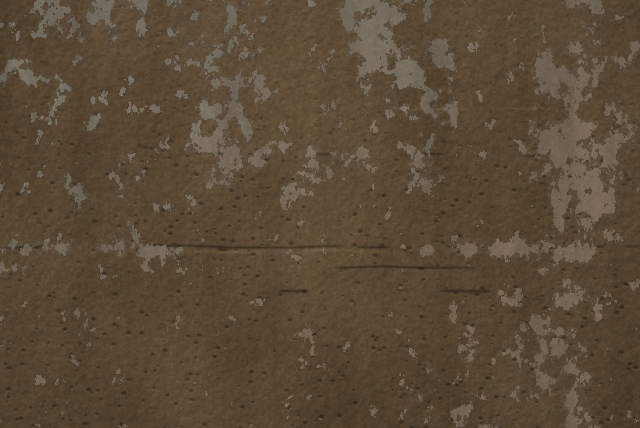
Give the GLSL for this texture, as a Shadertoy shader.

```glsl
const vec3 DARK_EARTH = vec3(0.300, 0.238, 0.160);
const vec3 LIGHT_EARTH = vec3(0.392, 0.320, 0.232);
const vec3 WORN_FILM = vec3(0.385, 0.335, 0.270);
const vec3 COOL_PAINT = vec3(0.475, 0.450, 0.405);
const vec3 WARM_PAINT = vec3(0.485, 0.420, 0.345);

float hash(vec2 p) {
    vec3 q = fract(vec3(p.xyx) * 0.1031);
    q += dot(q, q.yzx + 33.33);
    return fract((q.x + q.y) * q.z);
}

float noise(vec2 p) {
    vec2 i = floor(p), f = fract(p);
    f = f * f * (3.0 - 2.0 * f);
    float low = mix(hash(i), hash(i + vec2(1, 0)), f.x);
    float high = mix(hash(i + vec2(0, 1)), hash(i + vec2(1, 1)), f.x);
    return mix(low, high, f.y);
}

float fbm(vec2 p, int octaves, float gain) {
    float sum = 0.0, total = 0.0, weight = 1.0;
    for (int i = 0; i < octaves; i++) {
        sum += weight * noise(p);
        total += weight;
        weight *= gain;
        p = mat2(1.6, 1.2, -1.2, 1.6) * p + 17.3;
    }
    return sum / total;
}

float bump(float x, float center, float width) {
    float d = (x - center) / width;
    return exp(-d * d);
}

float span(float x, float from, float to, float soft) {
    return smoothstep(from - soft, from + soft, x)
         * (1.0 - smoothstep(to - soft, to + soft, x));
}

// Amount of surviving paint, before it is broken into flakes
float paintDensity(vec2 p) {
    float patches = smoothstep(0.46, 0.74, fbm(p * vec2(7.0, 5.0) + 41.0, 3, 0.5));
    float upper = smoothstep(0.38, 0.72, p.y);
    float clusters = bump(p.x, 0.12, 0.13) * bump(p.y, 0.88, 0.17)
                   + bump(p.x, 0.93, 0.17) * bump(p.y, 0.84, 0.13)
                   + bump(p.x, 0.67, 0.14) * bump(p.y, 0.62, 0.10);
    float strip = bump(p.x, 1.37 - 0.03 * (1.0 - p.y), 0.065);
    float edge = smoothstep(1.40, 1.49, p.x) * span(p.y, 0.50, 0.92, 0.06);
    float streaks = noise(p * vec2(38.0, 5.0)) * span(p.x, 0.96, 1.32, 0.06)
                  * (1.0 - smoothstep(0.10, 0.34, p.y));
    float seam = bump(p.y, 0.418, 0.018)
               * (span(p.x, -0.1, 0.44, 0.05) + span(p.x, 0.98, 1.30, 0.08));
    float ledge = bump(p.y, 0.645, 0.022) * span(p.x, 0.50, 1.22, 0.06);
    return patches * (0.18 + 0.52 * upper) + 0.38 * clusters + 0.55 * strip
         + 0.45 * edge + 0.50 * streaks + 0.68 * seam + 0.25 * ledge;
}

// Broken horizontal joint line
float joint(vec2 p, float height, float from, float to, float width) {
    float bend = 0.007 * (noise(vec2(p.x * 9.0, height * 80.0)) - 0.5);
    float broken = smoothstep(0.36, 0.62, noise(vec2(p.x * 16.0, height * 57.0)));
    return bump(p.y, height + bend, width) * span(p.x, from, to, 0.04) * broken;
}

// Small round holes: x is the shaded hollow, y its lit lower rim
vec2 pits(vec2 p, float cells, float share, float pixel) {
    vec2 q = p * cells, id = floor(q), result = vec2(0);
    float soft = pixel * cells;
    for (int j = -1; j <= 1; j++)
    for (int i = -1; i <= 1; i++) {
        vec2 cell = id + vec2(i, j);
        vec2 center = cell + vec2(hash(cell + 3.1), hash(cell + 8.7));
        float radius = mix(0.08, 0.24, hash(cell + 21.0));
        float present = step(hash(cell + 5.5), share);
        float hollow = length((q - center) * vec2(0.8, 1.1)) - radius;
        float rim = length(q - center + vec2(0.0, 0.14)) - radius;
        result = max(result, present * (1.0 - smoothstep(-soft, soft, vec2(hollow, rim))));
    }
    return result;
}

void mainImage(out vec4 fragColor, in vec2 fragCoord) {
    float pixel = 1.0 / iResolution.y;
    vec2 p = fragCoord * pixel;

    // Stained earthen ground with fine grain
    float stain = fbm(p * vec2(4.0, 3.0) + 9.0, 4, 0.55);
    float runs = fbm(p * vec2(22.0, 2.5) + 63.0, 3, 0.5);
    float grain = fbm(p * 130.0, 3, 0.8) - 0.5;
    float tone = 0.45 + 1.1 * (stain - 0.5) + 0.5 * (runs - 0.5) + 0.18 * (p.y - 0.5);
    vec3 color = mix(DARK_EARTH, LIGHT_EARTH, clamp(tone, 0.0, 1.0));

    // Thin worn film around the paint
    float density = paintDensity(p);
    float flakes = fbm(p * vec2(33.0, 27.0) + 5.0, 5, 0.64);
    float level = flakes - (0.735 - 0.34 * density);
    color = mix(color, WORN_FILM, 0.6 * smoothstep(-0.16, 0.02, level) * smoothstep(0.1, 0.5, density));
    color *= 1.0 + 0.26 * grain;

    // Relief, pits and joints
    float relief = fbm(p * 65.0, 3, 0.6) - fbm((p + vec2(-0.003, 0.004)) * 65.0, 3, 0.6);
    color *= 1.0 + 0.30 * relief;
    float rough = 1.0 - 0.6 * smoothstep(0.55, 0.85, p.y);
    vec2 hole = pits(p, 48.0, 0.24, pixel) * rough;
    color *= 1.0 + 0.13 * hole.y * (1.0 - hole.x) - 0.30 * hole.x;
    float cracks = joint(p, 0.424, 0.0, 1.5, 0.003) + joint(p, 0.638, 0.50, 1.25, 0.003)
                 + joint(p, 0.320, 0.60, 1.18, 0.004) + joint(p, 0.375, 0.75, 1.10, 0.003);
    float ridges = joint(p, 0.414, 0.4, 1.4, 0.004) + joint(p, 0.746, 0.90, 1.35, 0.003);
    color *= 1.0 - 0.33 * min(cracks, 1.0) + 0.16 * ridges;

    // Flaked paint, cool at upper left and warm at lower right
    float warmth = smoothstep(-0.25, 0.45, 0.5 * p.x - 0.9 * p.y + 0.35 + 0.5 * (stain - 0.5));
    vec3 paint = mix(COOL_PAINT, WARM_PAINT, warmth) * (0.97 + 0.16 * grain + 0.25 * (runs - 0.5));
    float soft = 0.018 + 4.0 * pixel;
    float shadow = smoothstep(-0.06, 0.0, level) * (1.0 - smoothstep(0.0, 0.03, level));
    color *= 1.0 - 0.10 * shadow;
    color = mix(color, paint, 0.88 * smoothstep(-soft, soft, level));

    // Gentle falloff toward the corners
    vec2 fromCenter = fragCoord / iResolution.xy - 0.5;
    color *= 1.03 - 0.16 * dot(fromCenter, fromCenter);
    fragColor = vec4(clamp(color, 0.0, 1.0), 1.0);
}
```
